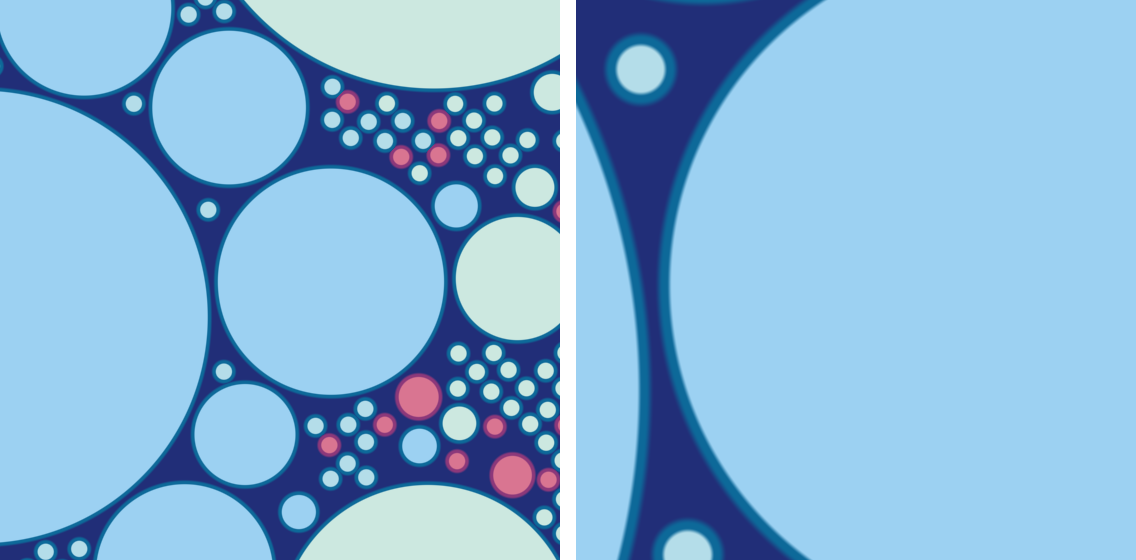
Left: the whole. Right: its middle third, enlarged.
Reproduce this pattern procedurally as a WebGL 2 fragment shader.

```glsl
#version 300 es
precision highp float;

uniform vec2 u_resolution;
out vec4 outColor;

const float BLUE = 0.0, MINT = 1.0, PINK = 2.0;
const float GAP = 0.021;

// Bubbles as centre, radius, kind
vec4 bubbles[48];
int count = 0;

float nearestEdge = 1.0;
float nearestKind = BLUE;

float hash(vec2 p) {
    return fract(sin(dot(p, vec2(127.1, 311.7))) * 43758.5453);
}

// Mint and pink become likelier toward the right
float pickKind(vec2 id, float x, float pinkShare) {
    if (x > 0.45 && hash(id + 71.3) < pinkShare) return PINK;
    return hash(id + 23.7) < smoothstep(0.45, 0.95, x) ? MINT : BLUE;
}

void measure(vec2 p, vec4 bubble) {
    float d = length(p - bubble.xy) - bubble.z;
    if (d < nearestEdge) {
        nearestEdge = d;
        nearestKind = bubble.w;
    }
}

void addBubble(vec2 p, vec4 bubble) {
    bubbles[count++] = bubble;
    measure(p, bubble);
}

// Distance to the closest bubble, and its index
float clearance(vec2 p, out int closest) {
    float nearest = 9.0;
    closest = 0;
    for (int i = 0; i < count; i++) {
        float d = length(p - bubbles[i].xy) - bubbles[i].z;
        if (d < nearest) {
            nearest = d;
            closest = i;
        }
    }
    return nearest;
}

// Grows a bubble outward from its parent until it meets a neighbour
vec3 grow(int parent, vec2 dir, float limit) {
    vec3 base = bubbles[parent].xyz;
    float reach = base.z + GAP;
    float t = reach + limit;
    for (int i = 0; i < count; i++) {
        if (i == parent) continue;
        vec2 v = bubbles[i].xy - base.xy;
        float diff = bubbles[i].z - base.z;
        float facing = dot(dir, v) + diff;
        if (facing > 0.0) t = min(t, 0.5 * (dot(v, v) - diff * diff) / facing);
    }
    return vec3(base.xy + dir * t, t - reach);
}

// Large bubbles leaning on the giants: parent, angle, largest radius
void growLarge(vec2 p) {
    vec3 starts[5] = vec3[5](
        vec3(0, 2.1, 0.17), vec3(0, 4.2, 0.17), vec3(0, 6.3, 0.11),
        vec3(1, 1.25, 0.17), vec3(1, -0.9, 0.17));
    for (int i = 0; i < 5; i++) {
        vec3 s = starts[i];
        vec3 b = grow(int(s.x), vec2(cos(s.y), sin(s.y)), s.z);
        addBubble(p, vec4(b, pickKind(vec2(i, 5), b.x, 0.0)));
    }
}

// Medium bubbles seeded at random in the gaps
void growMedium(vec2 p) {
    for (int i = 0; i < 36 && nearestEdge > -0.004; i++) {
        vec2 id = vec2(i, 17);
        vec2 seed = vec2(0.4, -0.02) + vec2(0.62, 1.04) * vec2(hash(id), hash(id.yx));
        int parent;
        if (clearance(seed, parent) < 0.02) continue;
        float size = hash(id + 5.3);
        vec2 dir = normalize(seed - bubbles[parent].xy);
        vec3 b = grow(parent, dir, mix(0.03, 0.075, size * size));
        if (b.z > 0.022) addBubble(p, vec4(b, pickKind(id, b.x, 0.1)));
    }
}

// Small dots on a jittered checkerboard, wherever the gaps are wide enough
void scatterDots(vec2 p) {
    const float cell = 0.032;
    vec2 home = floor(p / cell);
    for (int k = 0; k < 9; k++) {
        vec2 id = home + vec2(k % 3, k / 3) - 1.0;
        if (mod(id.x + id.y, 2.0) > 0.5 || hash(id + 3.1) > 0.9) continue;
        vec2 jitter = vec2(hash(id + 7.9), hash(id + 13.3)) - 0.5;
        vec2 centre = (id + 0.5) * cell + 0.008 * jitter;
        int closest;
        if (length(p - centre) > 0.025 || clearance(centre, closest) < 0.028) continue;
        float kind = max(pickKind(id, centre.x, 0.24), 0.5);
        measure(p, vec4(centre, 0.0145, kind));
    }
}

vec3 shade(float d, float kind) {
    vec3 light = mix(vec3(0.61, 0.82, 0.95), vec3(0.80, 0.91, 0.88), kind);
    vec3 pink = vec3(0.85, 0.46, 0.57), plum = vec3(0.55, 0.22, 0.48);
    vec3 teal = vec3(0.05, 0.41, 0.60), navy = vec3(0.13, 0.18, 0.47);
    vec3 fill = kind > 1.5 ? pink : light;
    vec3 rim = kind > 1.5 ? plum : teal;
    vec3 outside = mix(rim, navy, smoothstep(0.004, 0.009, d));
    return mix(fill, outside, smoothstep(-0.0016, 0.0016, d));
}

void main() {
    vec2 p = gl_FragCoord.xy / u_resolution;

    // Four giants frame the view
    addBubble(p, vec4(0.591, 0.497, 0.202, BLUE));
    addBubble(p, vec4(-0.033, 0.434, 0.404, BLUE));
    addBubble(p, vec4(0.775, 1.285, 0.443, MINT));
    addBubble(p, vec4(0.764, -0.130, 0.264, MINT));

    if (nearestEdge > -0.004) {
        growLarge(p);
        growMedium(p);
        if (nearestEdge > -0.004) scatterDots(p);
    }
    outColor = vec4(shade(nearestEdge, nearestKind), 1.0);
}
```
